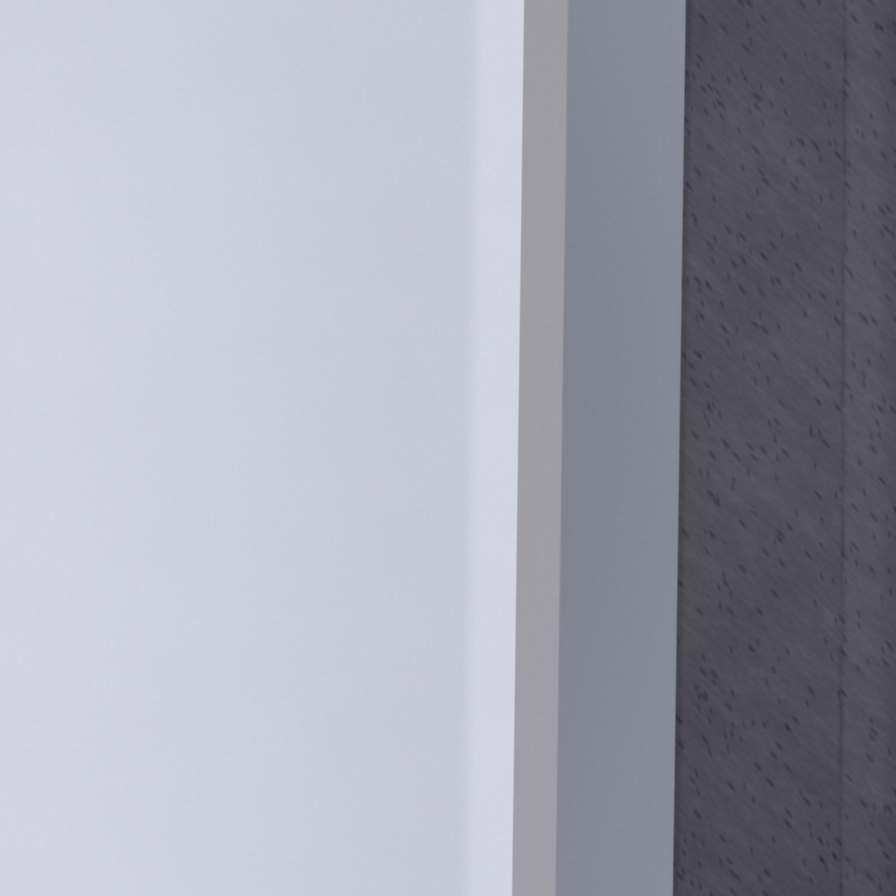
This background is drawn by a Shadertoy shader. Its source:

```glsl
const vec3 WALL_LIGHT = vec3(0.820, 0.832, 0.880);
const vec3 WALL_SHADE = vec3(0.778, 0.788, 0.842);
const vec3 WALL_RIM = vec3(0.822, 0.832, 0.882);
const vec3 TRIM_WARM = vec3(0.622, 0.614, 0.648);
const vec3 PANEL_BLUE = vec3(0.522, 0.533, 0.584);
const vec3 STONE = vec3(0.322, 0.319, 0.355);
const vec3 STONE_LOW = vec3(0.288, 0.281, 0.320);

vec2 hash2(vec2 p) {
    vec3 q = fract(p.xyx * vec3(0.1031, 0.1030, 0.0973));
    q += dot(q, q.yzx + 33.33);
    return fract((q.xx + q.yz) * q.zy);
}

// Distance to the nearest cell point, with that cell's random value
vec2 cellular(vec2 p) {
    vec2 cell = floor(p), local = fract(p);
    vec2 nearest = vec2(8.0, 0.0);
    for (int y = -1; y <= 1; y++) {
        for (int x = -1; x <= 1; x++) {
            vec2 offset = vec2(x, y);
            vec2 seed = hash2(cell + offset);
            float dist = length(offset + seed - local);
            if (dist < nearest.x) nearest = vec2(dist, fract(seed.x * 7.0 + seed.y * 13.0));
        }
    }
    return nearest;
}

float layeredSines(vec2 p) {
    float sum = 0.0, weight = 0.5;
    for (int i = 0; i < 4; i++) {
        sum += weight * sin(p.x + 1.7 * sin(p.y)) * sin(p.y + 1.3 * sin(p.x * 0.7));
        p = mat2(1.5, 1.1, -1.1, 1.5) * p + 2.3;
        weight *= 0.6;
    }
    return sum;
}

vec2 rotate(vec2 p, float angle) {
    float c = cos(angle), s = sin(angle);
    return vec2(c * p.x + s * p.y, c * p.y - s * p.x);
}

// Coverage to the right of a line that leans from its foot to its head
float rightOf(vec2 uv, float foot, float head, float softness) {
    float d = uv.x - mix(foot, head, uv.y);
    return smoothstep(-softness, softness, d);
}

vec3 wall(vec2 uv) {
    float shade = smoothstep(0.02, 0.50, uv.x + 0.05 * (uv.y - 0.5));
    vec3 color = mix(WALL_LIGHT, WALL_SHADE, shade);
    color -= 0.012 * smoothstep(0.75, 1.0, uv.y) * (1.0 - shade);
    color = mix(color, WALL_RIM, rightOf(uv, 0.521, 0.532, 0.011));
    return color + 0.004 * layeredSines(uv * vec2(14.0, 18.0));
}

// Elongated dark pits, present only in some cells
float flecks(vec2 uv, float angle, vec2 scale, float density) {
    vec2 cell = cellular(rotate(uv, angle) * scale);
    return smoothstep(0.42, 0.08, cell.x) * step(1.0 - density, cell.y);
}

vec3 stone(vec2 uv) {
    vec3 color = mix(STONE_LOW, STONE, smoothstep(-0.15, 0.55, uv.y));
    color -= 0.016 * smoothstep(0.8, 1.0, uv.y);

    // Slanted brush marks and broad mottling
    vec2 slant = rotate(uv, -0.75);
    color += 0.016 * layeredSines(slant * vec2(22.0, 120.0));
    color += 0.014 * layeredSines(uv * vec2(24.0, 17.0) + 4.0);
    color += 0.024 * (cellular(slant * vec2(60.0, 210.0)).x - 0.5);

    // Pits
    color -= 0.055 * flecks(uv, -0.9, vec2(42.0, 120.0), 0.13);
    color -= 0.045 * flecks(uv + 3.7, -1.3, vec2(55.0, 150.0), 0.12);

    // Vertical joint with a ragged line and a lighter right side
    float wobble = 0.0015 * layeredSines(vec2(uv.y * 40.0, 1.0));
    float joint = uv.x - mix(0.938, 0.943, uv.y) - wobble;
    color += vec3(0.020, 0.016, 0.018) * smoothstep(-0.002, 0.008, joint);
    float gaps = 0.6 + 0.6 * layeredSines(vec2(2.0, uv.y * 30.0));
    color -= 0.042 * gaps * exp(-pow(joint / 0.0025, 2.0));
    return color - 0.025 * smoothstep(0.975, 1.0, uv.x);
}

void mainImage(out vec4 fragColor, in vec2 fragCoord) {
    vec2 uv = fragCoord / iResolution.xy;
    float edge = max(0.0013, 0.75 / iResolution.x);

    // Upright bands, left to right
    vec3 trim = TRIM_WARM + 0.010 * (0.5 - uv.y);
    vec3 panel = PANEL_BLUE + 0.010 * sin(uv.y * 5.0 + 2.0);
    panel += 0.012 * (uv.x - 0.69) / 0.07;
    vec3 color = wall(uv);
    color = mix(color, trim, rightOf(uv, 0.5715, 0.585, edge));
    color = mix(color, panel, rightOf(uv, 0.620, 0.634, edge * 1.4));
    color = mix(color, stone(uv), rightOf(uv, 0.751, 0.7655, edge));

    // Narrow shadow where the panel meets the stone
    float crease = uv.x - mix(0.751, 0.7655, uv.y) - 0.003;
    color -= 0.035 * exp(-pow(crease / 0.004, 2.0));

    // Fine plaster grain
    color += 0.012 * (cellular(uv * 190.0).x - 0.5);
    fragColor = vec4(clamp(color, 0.0, 1.0), 1.0);
}
```
